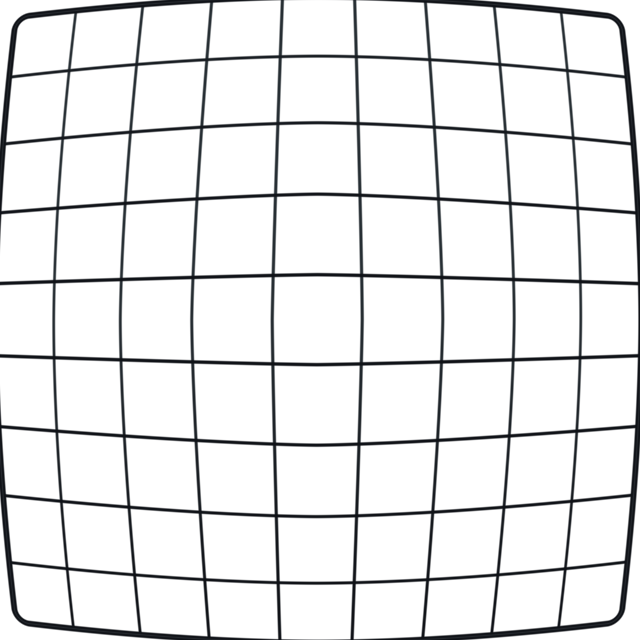
Write a WebGL 1 fragment shader that draws this pattern.

```glsl
precision highp float;
// A bulging wire grid inside a rounded barrel frame, on white.
// Each wire is a curve that bows outward in the middle of its run; mirrored
// pairs are drawn by one loop, and the frame is a bowed rounded-box distance.
uniform vec2 u_resolution;

const vec2 GRID_CENTER = vec2(0.4957, 0.5005);
const vec2 FRAME_CENTER = vec2(0.4974, 0.5005);
const float GRID_SKEW = 0.004;

// Wire spacing: polynomial in the wire index, at mid-run and at the ends.
const vec3 MID_SPACING = vec3(0.1464, -0.0121, 0.00111);
const vec2 END_SPACING = vec2(0.1143, -0.00182);
const float WIRE_REACH = 0.492;
const float WIRE_HALF_WIDTH = 0.0025;
const float WIRE_TAPER = 0.00012;

const float FRAME_HALF = 0.5046;
const float FRAME_DROP = 0.0306;
const float FRAME_REACH = 0.4596;
const float FRAME_HALF_WIDTH = 0.0045;
const float CORNER_RADIUS = 0.021;
const float EDGE_SOFTNESS = 0.0016;

const vec3 PAPER = vec3(1.0);
const vec3 INK = vec3(0.06, 0.07, 0.09);
const vec3 STEEL = vec3(0.15, 0.18, 0.20);
const vec3 SHEEN = vec3(0.22, 0.24, 0.26);

// Distance of wire k from the centre line, at position t along its run.
float wireOffset(float k, float t) {
  float middle = k * (MID_SPACING.x + k * (MID_SPACING.y + k * MID_SPACING.z));
  float end = k * (END_SPACING.x + k * END_SPACING.y);
  float bend = pow(abs(t) / WIRE_REACH + 1e-5, 1.15 + 0.17 * k);
  return mix(middle, end, bend);
}

float stroke(float d, float halfWidth, float soft) {
  return 1.0 - smoothstep(halfWidth - soft, halfWidth + soft, abs(d));
}

// Coverage by the mirrored pairs of wires that run along t.
float wires(float across, float t, float extraWidth, float soft) {
  float cover = 0.0;
  for (int i = 0; i < 4; i++) {
    float k = float(i) + 0.5;
    float d = abs(across) - wireOffset(k, t);
    float w = WIRE_HALF_WIDTH + extraWidth - WIRE_TAPER * k;
    cover = max(cover, stroke(d, w, soft));
  }
  return cover;
}

// Signed distance to the centre line of the barrel-shaped frame.
float frameDistance(vec2 p) {
  vec2 a = abs(p);
  vec2 side = FRAME_HALF - FRAME_DROP * pow(a.yx / FRAME_REACH + 1e-5, vec2(1.8));
  vec2 q = a - side + CORNER_RADIUS;
  return length(max(q, 0.0)) + min(max(q.x, q.y), 0.0) - CORNER_RADIUS;
}

void main() {
  vec2 uv = gl_FragCoord.xy / u_resolution;
  float pixel = 1.0 / min(u_resolution.x, u_resolution.y);
  float soft = max(EDGE_SOFTNESS, 0.75 * pixel);

  vec2 g = uv - GRID_CENTER;
  g.x -= GRID_SKEW * g.y;
  float frame = frameDistance(uv - FRAME_CENTER);
  float inside = 1.0 - smoothstep(-soft, soft, frame);

  // Upright wires are lighter toward the top; level wires lie over them.
  vec3 color = PAPER;
  vec3 uprightColor = mix(INK, STEEL, smoothstep(0.0, 0.6, uv.y));
  vec3 levelColor = mix(INK, STEEL, 0.45 * smoothstep(0.6, 1.0, uv.y));
  color = mix(color, uprightColor, inside * wires(g.x, g.y, 0.0, soft));
  color = mix(color, levelColor, inside * wires(g.y, g.x, 0.0002, soft));

  // Frame with a faint sheen along its middle.
  vec3 frameColor = mix(INK, SHEEN, 0.6 * stroke(frame, 0.0008, soft));
  color = mix(color, frameColor, stroke(frame, FRAME_HALF_WIDTH, soft));

  gl_FragColor = vec4(color, 1.0);
}
```
